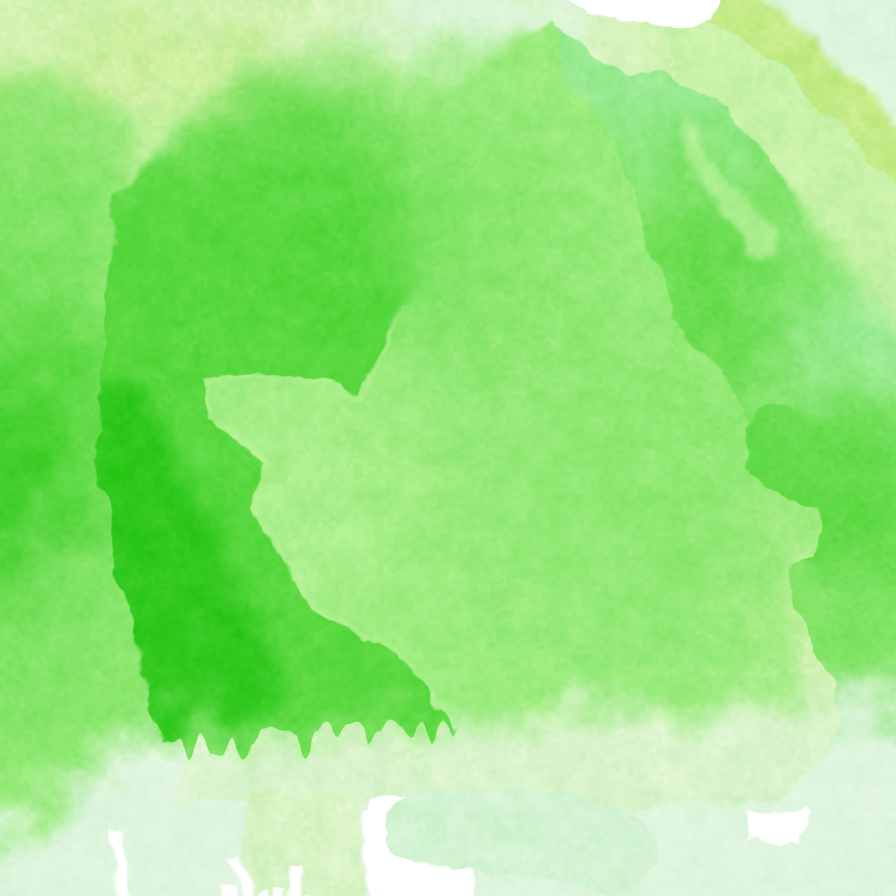
Reproduce this background procedurally as a Shadertoy shader.

```glsl
const vec3 WHITE = vec3(1);
const vec3 MIST = vec3(.87, .96, .87);
const vec3 CREAM = vec3(.83, .95, .7);
const vec3 LIME = vec3(.76, .92, .52);
const vec3 PALE = vec3(.74, .95, .62);
const vec3 SOFT = vec3(.61, .925, .49);
const vec3 MINT = vec3(.6, .92, .57);
const vec3 FRESH = vec3(.5, .89, .39);
const vec3 GRASS = vec3(.33, .84, .23);
const vec3 DEEP = vec3(.15, .77, .08);

float hash(vec2 p) {
  return fract(sin(dot(p, vec2(127.1, 311.7))) * 43758.5453);
}

float noise(vec2 p) {
  vec2 i = floor(p), f = fract(p), e = vec2(0, 1);
  f *= f * (3. - 2. * f);
  return mix(mix(hash(i), hash(i + e.yx), f.x),
             mix(hash(i + e), hash(i + 1.), f.x), f.y);
}

float fbm(vec2 p) {
  float sum = 0., amp = .5;
  for (int i = 0; i < 4; i++, amp *= .5) {
    sum += amp * noise(p);
    p = mat2(1.6, 1.2, -1.2, 1.6) * p + 7.3;
  }
  return sum;
}

// Random flat tone of the nearest scattered cell
float facets(vec2 p) {
  float nearest = 9., tone = 0.;
  for (int k = 0; k < 9; k++) {
    vec2 cell = floor(p) + vec2(k % 3 - 1, k / 3 - 1);
    float d = length(cell + vec2(hash(cell), hash(cell + 19.7)) - p);
    if (d < nearest) { nearest = d; tone = hash(cell + 5.1); }
  }
  return tone;
}

// Signed distance to a closed outline
float polygon(vec2 p, vec2 v[16]) {
  float d = 9., side = 1.;
  for (int i = 0; i < 16; i++) {
    vec2 a = v[i], e = v[(i + 15) % 16] - a, w = p - a;
    vec2 b = w - e * clamp(dot(w, e) / dot(e, e), 0., 1.);
    d = min(d, dot(b, b));
    bvec3 c = bvec3(p.y >= a.y, p.y < a.y + e.y, e.x * w.y > e.y * w.x);
    if (all(c) || all(not(c))) side = -side;
  }
  return side * sqrt(d);
}

// Stroke between two ends whose radius runs from r.x to r.y
float taper(vec2 p, vec4 ends, vec2 r) {
  vec2 a = ends.xy, e = ends.zw - a;
  float t = clamp(dot(p - a, e) / dot(e, e), 0., 1.);
  return length(p - a - e * t) - mix(r.x, r.y, t);
}

float box(vec2 p, vec4 b) {
  vec2 d = abs(p - b.xy) - b.zw;
  return max(d.x, d.y);
}

float cover(float d, float blur) { return smoothstep(blur, -blur, d); }

// Soft spot: center in xy, radii in zw
float glow(vec2 p, vec4 spot) {
  vec2 q = (p - spot.xy) / spot.zw;
  return exp(-dot(q, q));
}

void tint(inout vec3 c, vec3 paint, float amount) { c = mix(c, paint, amount); }

void mainImage(out vec4 fragColor, in vec2 fragCoord) {
  vec2 p = fragCoord / iResolution.xy;
  float edge = max(.0015, .8 / iResolution.y);
  vec2 wobble = vec2(fbm(p * 22.), fbm(p * 22. + 40.)) - .47;
  vec2 q = p + .035 * wobble, s = p + .12 * wobble;

  // Soft ground
  vec3 col = mix(SOFT, CREAM, smoothstep(.74, .92, s.y + .08 * s.x));
  tint(col, FRESH, .8 * cover(taper(q, vec4(-.02, .72, .04, .82), vec2(.12, .1)), .025));
  tint(col, GRASS, glow(s, vec4(.02, .52, .2, .16)));
  tint(col, DEEP, .65 * glow(s, vec4(0, .42, .09, .13)));
  tint(col, FRESH, .8 * glow(s, vec4(.06, .25, .15, .12)));
  tint(col, LIME, .5 * glow(s, vec4(.2, .92, .16, .07)));
  tint(col, MIST, glow(s, vec4(.53, .98, .14, .09)));

  // Arched bands in the upper right
  float arc = length(q - vec2(.5, .45)), right = smoothstep(.7, .78, q.x);
  tint(col, mix(CREAM, PALE, .5), right);
  tint(col, LIME, right * cover(.6 - arc, edge));
  tint(col, MIST, right * cover(.65 - arc, .008));
  tint(col, WHITE, cover(taper(q, vec4(.64, 1.02, .77, 1.01), vec2(.03, .045)), edge));

  // Right-hand wash
  float flank = polygon(q, vec2[16](vec2(.61, .97), vec2(.7, .92), vec2(.75, .915), vec2(.8, .89),
    vec2(.865, .81), vec2(.93, .73), vec2(1, .64), vec2(1.1, .6), vec2(1.1, .05), vec2(.9, .05),
    vec2(.8, .4), vec2(.76, .6), vec2(.7, .7), vec2(.68, .8), vec2(.63, .9), vec2(.6, .94)));
  vec3 paint = mix(FRESH, MINT, smoothstep(.72, .92, s.y));
  tint(paint, MINT, glow(s, vec4(.98, .63, .12, .1)));
  tint(paint, GRASS, .55 * glow(s, vec4(.79, .68, .07, .13)));
  tint(paint, PALE, .7 * cover(taper(q, vec4(.76, .86, .85, .73), vec2(.006, .022)), .008));
  float blot = taper(q, vec4(.88, .49, .94, .45), vec2(.055, .09));
  tint(paint, GRASS, .65 * cover(blot, mix(edge, .05, smoothstep(.88, .97, q.x))));
  tint(paint, MIST, smoothstep(.3, .13, s.y));
  tint(col, paint, cover(flank, mix(edge, .03, smoothstep(.86, .96, q.x))));

  // Bottom fade
  float fadeLine = mix(.07, .19, smoothstep(.02, .2, p.x));
  tint(col, MIST, smoothstep(.05, -.05, s.y - fadeLine));

  // Large central wash
  float heart = polygon(q, vec2[16](vec2(.61, .97), vec2(.71, .79), vec2(.75, .645), vec2(.795, .595),
    vec2(.835, .53), vec2(.83, .475), vec2(.865, .445), vec2(.91, .43), vec2(.91, .375), vec2(.875, .36),
    vec2(.905, .3), vec2(.935, .23), vec2(.925, .16), vec2(.87, .1), vec2(.2, .1), vec2(.2, .85)));
  paint = mix(SOFT, FRESH, .9 * glow(s, vec4(.46, .73, .17, .15)));
  tint(paint, PALE, .5 * glow(s, vec4(.34, .45, .12, .17)));
  tint(paint, FRESH, .5 * glow(s, vec4(.72, .45, .17, .2)));
  tint(paint, CREAM, glow(s, vec4(.93, .23, .07, .16)));
  tint(paint, mix(CREAM, MIST, .6), smoothstep(.23, .13, s.y - .04 * p.x));
  float topBlur = smoothstep(.62, .5, p.x) * smoothstep(.7, .85, p.y);
  tint(col, paint, cover(heart, mix(edge, .06, topBlur)));

  // Dark left wash with a torn lower edge and a pale rim
  float tear = .05 * (noise(vec2(p.x * 85., 2)) - .4) * smoothstep(.24, .16, p.y);
  float dark = polygon(q - vec2(0, tear), vec2[16](vec2(.125, .785), vec2(.28, .91), vec2(.385, .91),
    vec2(.45, .77), vec2(.45, .652), vec2(.395, .56), vec2(.31, .588), vec2(.23, .58), vec2(.228, .535),
    vec2(.293, .48), vec2(.28, .427), vec2(.34, .342), vec2(.456, .258), vec2(.505, .19),
    vec2(.175, .155), vec2(.112, .48)));
  float blur = mix(edge, .075, smoothstep(.62, .76, p.y) * smoothstep(.1, .4, p.x));
  paint = mix(GRASS, FRESH, .5 * smoothstep(.72, .92, s.y));
  tint(paint, DEEP, .9 * cover(taper(q, vec4(.135, .54, .215, .25), vec2(.035, .095)), .022));
  tint(paint, SOFT, .6 * smoothstep(.23, .14, s.y));
  tint(col, PALE, .55 * cover(abs(dark - .004) - .001, .004) * smoothstep(.2, .24, p.x) * step(p.y, .66));
  tint(col, paint, .95 * cover(dark, blur));

  // Bare paper, runs and pale strokes along the bottom
  float column = floor(q.x * 50.);
  float run = .11 * hash(vec2(column, 3)) * step(.6, hash(vec2(column, 8)));
  float thin = smoothstep(.5, .2, abs(fract(q.x * 50.) - .5));
  tint(col, CREAM, .6 * cover(box(q, vec4(.34, .05, .06, .065)), .004));
  tint(col, WHITE, cover(q.y - run, edge) * thin * step(abs(p.x - .27), .15));
  tint(col, WHITE, cover(box(q, vec4(.47, .03, .06, .08)), edge));
  tint(col, mix(MIST, MINT, .15), cover(taper(q, vec4(.47, .08, .68, .055), vec2(.04, .05)), edge));
  tint(col, WHITE, cover(box(q, vec4(.865, .075, .035, .014)), edge));

  // Paper grain and pigment mottling
  float grain = .035 * (facets(p * 150.) - .5) + .09 * (fbm(p * 45.) - .47);
  col += grain * smoothstep(0., .25, 1. - col.b) * vec3(1.2, .4, 1.1);
  fragColor = vec4(clamp(col, 0., 1.), 1);
}
```
